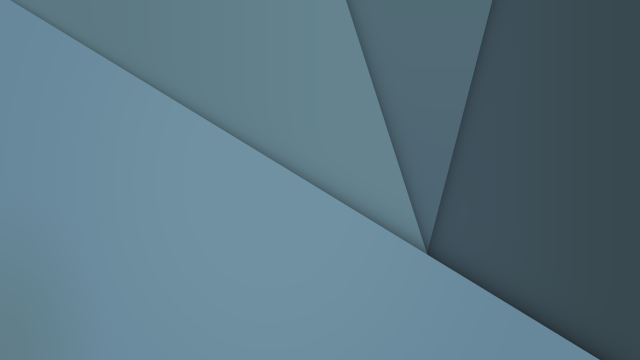
Write a Shadertoy shader that draws this background.

```glsl
// Four overlapping sheets of blue-grey paper whose edges meet at one point.
// Each sheet is a half-plane by signed distance, layered from back to front,
// with a soft shadow on the sheets below and a gentle gradient across it.

// Signed distance to the line a-b, positive on the left when going from a to b
float edgeDistance(vec2 p, vec2 a, vec2 b) {
    vec2 dir = normalize(b - a);
    return dot(p - a, vec2(-dir.y, dir.x));
}

// Light left at distance d from an edge that casts a shadow
float shadow(float d, float width, float strength) {
    return 1.0 - strength * exp(-max(d, 0.0) / width);
}

// Smooth coverage of the side where d is negative
float cover(float d) {
    float pixel = 1.0 / iResolution.y;
    return 1.0 - smoothstep(-0.7 * pixel, 0.7 * pixel, d);
}

void mainImage(out vec4 fragColor, in vec2 fragCoord) {
    vec2 p = fragCoord / iResolution.y;
    vec2 apex = vec2(1.186, 0.296);

    float frontEdge = edgeDistance(p, vec2(0.028, 1.0), vec2(1.667, 0.0));
    float leftEdge = edgeDistance(p, vec2(0.961, 1.0), apex);
    float wedgeEdge = edgeDistance(p, vec2(1.368, 1.0), apex);

    // Dark sheet at the back, fading to the right
    vec3 color = mix(vec3(0.252, 0.325, 0.368), vec3(0.222, 0.286, 0.312),
                     smoothstep(1.2, 1.78, p.x));
    color *= shadow(wedgeEdge, 0.016, 0.22);

    // Narrow wedge
    vec3 wedge = mix(vec3(0.318, 0.418, 0.458), vec3(0.308, 0.402, 0.454),
                     smoothstep(1.0, 0.4, p.y));
    wedge *= shadow(leftEdge, 0.016, 0.24);
    color = mix(color, wedge, cover(wedgeEdge));

    // Upper left sheet, brighter to the right
    vec3 upper = mix(vec3(0.362, 0.476, 0.515), vec3(0.392, 0.513, 0.562),
                     smoothstep(0.2, 1.0, p.x));
    color = mix(color, upper, cover(leftEdge));

    // Shadow of the front sheet, deeper toward the lower right
    float depth = smoothstep(0.1, 1.6, p.x);
    color *= shadow(frontEdge, mix(0.010, 0.026, depth), mix(0.20, 0.36, depth));

    // Front sheet: bright middle, bluer sides, greyer lower left corner
    vec3 front = mix(vec3(0.438, 0.570, 0.632), vec3(0.402, 0.530, 0.606),
                     smoothstep(0.1, 0.9, length((p - vec2(0.75, 0.5)) * vec2(1.0, 0.8))));
    front = mix(front, vec3(0.378, 0.492, 0.535),
                smoothstep(0.42, 0.0, length(p * vec2(1.3, 0.8))));
    color = mix(color, front, cover(frontEdge));

    fragColor = vec4(color, 1.0);
}
```
